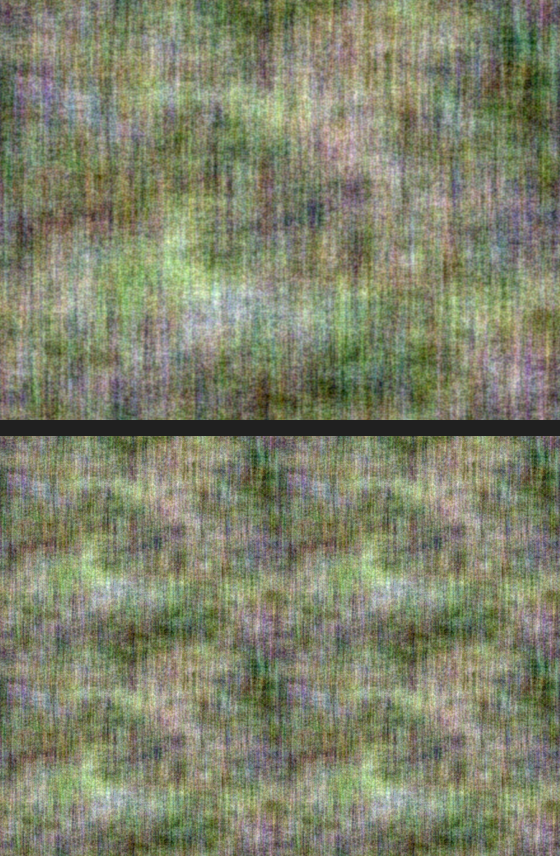
Top: one tile. Bottom: repeated 2 by 2.
Write a WebGL 2 fragment shader that draws this texture.

```glsl
#version 300 es
precision highp float;
precision highp int;

uniform vec2 u_resolution;
out vec4 fragColor;

const float TAU = 6.2831853;

uint hash(uvec2 cell, uint seed) {
    uint h = cell.x * 1597u + cell.y * 51749u + seed * 7919u + 1013u;
    h = (h ^ (h >> 16)) * 73244475u;
    h = (h ^ (h >> 15)) * 73244475u;
    return h ^ (h >> 16);
}

// Four independent gradient dot products from one hashed lattice corner
vec4 cornerSlopes(uvec2 cell, uvec2 period, uint seed, vec2 toPoint) {
    uvec4 bits = (uvec4(hash(cell % period, seed)) >> uvec4(0u, 8u, 16u, 24u)) & 255u;
    vec4 angle = vec4(bits) * (TAU / 256.0);
    return cos(angle) * toPoint.x + sin(angle) * toPoint.y;
}

// Wrapping gradient noise: rgb are separate channels, w is shared brightness
vec4 gradientNoise(vec2 uv, vec2 period, uint seed) {
    uint shift = hash(uvec2(seed, 17u), 5u);
    vec2 p = uv * period + vec2(shift & 255u, (shift >> 8) & 255u) / 256.0;
    uvec2 cell = uvec2(floor(p));
    uvec2 wrap = uvec2(period);
    vec2 f = fract(p);
    vec2 fade = f * f * f * (f * (f * 6.0 - 15.0) + 10.0);
    vec4 a = cornerSlopes(cell, wrap, seed, f);
    vec4 b = cornerSlopes(cell + uvec2(1u, 0u), wrap, seed, f - vec2(1.0, 0.0));
    vec4 c = cornerSlopes(cell + uvec2(0u, 1u), wrap, seed, f - vec2(0.0, 1.0));
    vec4 d = cornerSlopes(cell + uvec2(1u, 1u), wrap, seed, f - 1.0);
    return mix(mix(a, b, fade.x), mix(c, d, fade.x), fade.y);
}

// Octaves of noise, each doubling the period and scaling the strength by gain
vec4 octaves(vec2 uv, vec2 period, int count, float gain, uint seed) {
    vec4 sum = vec4(0.0);
    float strength = 1.0;
    for (int i = 0; i < count; i++) {
        sum += strength * gradientNoise(uv, period, seed + uint(i));
        period *= 2.0;
        strength *= gain;
    }
    return sum;
}

// Blend of shared brightness and per-channel tint, strongest in blue
vec3 tinted(vec4 noise, float brightness, float tint) {
    return brightness * noise.w + tint * vec3(0.9, 0.9, 1.4) * noise.rgb;
}

void main() {
    vec2 uv = gl_FragCoord.xy / u_resolution;

    // Wide soft clouds, fine vertical fibres and small grain
    vec4 clouds = octaves(uv, vec2(3.0, 4.0), 6, 0.74, 11u);
    vec4 fibres = octaves(uv, vec2(44.0, 3.0), 3, 0.95, 31u);
    vec4 grain = octaves(uv, vec2(110.0, 90.0), 2, 0.9, 53u);

    vec3 variation = tinted(clouds, 0.24, 0.10)
                   + tinted(fibres, 0.12, 0.065)
                   + tinted(grain, 0.13, 0.045);

    vec3 base = vec3(0.505, 0.52, 0.425);
    fragColor = vec4(clamp(base + variation, 0.0, 1.0), 1.0);
}
```
